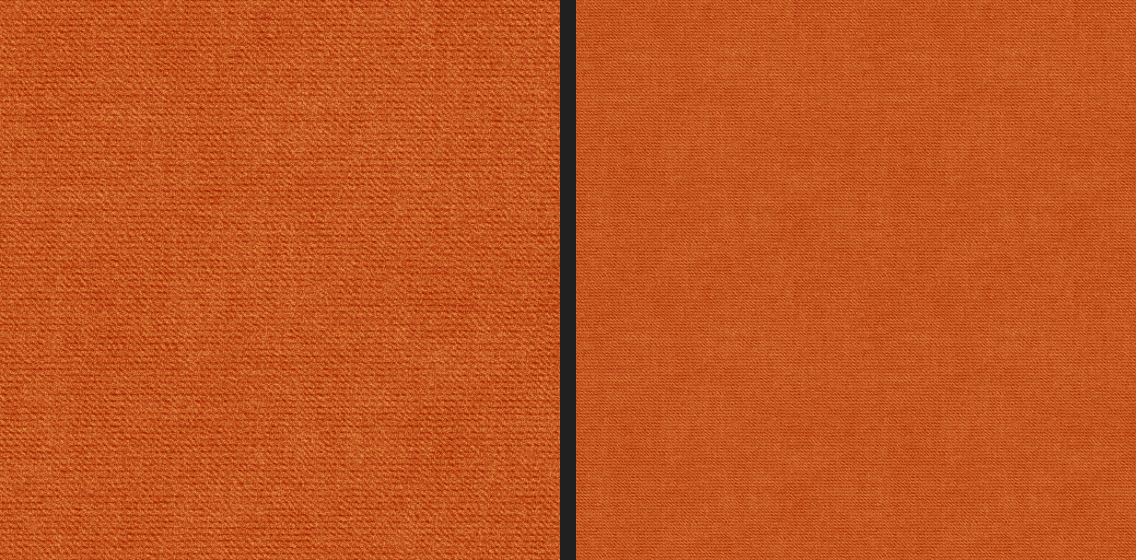
Left, the tile; right, the same tile 2 across and 2 down.
This texture is drawn by a Shadertoy shader. Its source:

```glsl
float hash(vec2 cell, float seed) {
    uvec2 q = uvec2(cell) * uvec2(1597u, 3571u) + uint(seed) * 7919u;
    uint h = (q.x ^ (q.y << 11)) * 747796405u + 2891336453u;
    h = ((h >> ((h >> 28) + 4u)) ^ h) * 277803737u;
    h = (h >> 16) ^ h;
    return float(h & 65535u) / 65535.0;
}

// Value noise with a whole number of cells across the tile
float wrapNoise(vec2 uv, vec2 cells, float seed) {
    vec2 p = uv * cells - 0.5;
    vec2 i = floor(p), f = fract(p);
    f = f * f * (3.0 - 2.0 * f);
    vec2 a = mod(i, cells), b = mod(i + 1.0, cells);
    return mix(mix(hash(a, seed), hash(vec2(b.x, a.y), seed), f.x),
               mix(hash(vec2(a.x, b.y), seed), hash(b, seed), f.x), f.y);
}

float wave(float phase) {
    return cos(6.2831853 * phase);
}

void mainImage(out vec4 fragColor, in vec2 fragCoord) {
    vec2 uv = fragCoord / iResolution.xy;

    // Straight weft rows and a loose twill line falling to the right
    float rowWobble = 0.16 * (wrapNoise(uv, vec2(48.0, 44.0), 1.0) - 0.5);
    float twillWobble = 0.9 * (wrapNoise(uv, vec2(44.0, 52.0), 2.0) - 0.5);
    float row = uv.y * 88.0 + rowWobble;
    float twill = uv.x * 76.0 + row + twillWobble;

    // Thin dark gaps between rows, deeper in some stretches
    float gapDepth = mix(0.10, 0.36, wrapNoise(uv, vec2(40.0, 88.0), 3.0));
    float gap = pow(0.5 + 0.5 * wave(row), 3.0) * (1.0 - 0.2 * wave(twill));
    float ridge = wave(twill) * mix(0.03, 0.17, wrapNoise(uv, vec2(64.0, 72.0), 4.0));

    // Glittering grain with a bright tail, short fibres, faint uneven dyeing
    float spark = wrapNoise(uv, vec2(512.0), 5.0);
    float grain = mix(spark - 0.5, spark * spark - 0.333, 0.6);
    float fibre = wrapNoise(uv, vec2(320.0, 480.0), 6.0) - 0.5;
    float yarn = wrapNoise(uv, vec2(12.0, 88.0), 7.0) - 0.5;
    float warp = wrapNoise(uv, vec2(128.0, 6.0), 8.0) - 0.5;
    float dye = wrapNoise(uv, vec2(7.0), 9.0) - 0.5;

    float tone = 0.505 - gapDepth * gap + ridge + 0.56 * grain + 0.16 * fibre
               + 0.06 * yarn + 0.05 * warp + 0.06 * dye;
    tone = clamp(tone, -0.02, 1.1);

    // Rust shadows to golden orange highlights, with a hue speckle
    vec3 rust = vec3(0.65, 0.15, 0.01);
    vec3 gold = vec3(0.92, 0.596, 0.295);
    vec3 color = mix(rust, gold, tone);
    float speckle = wrapNoise(uv, vec2(512.0), 10.0) - 0.5;
    color += speckle * vec3(-0.04, 0.04, 0.02);

    fragColor = vec4(clamp(color, 0.0, 1.0), 1.0);
}
```
